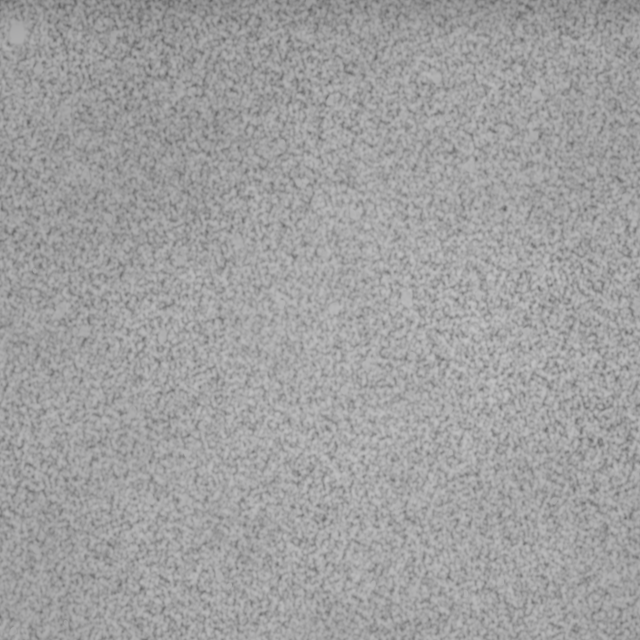
Give the GLSL for this texture, as a Shadertoy shader.

```glsl
// Fine grey mottled stone surface under soft uneven light, with a few pale patches.

const float TAU = 6.2831853;

float hash(vec2 p) {
    vec3 q = fract(p.xyx * vec3(0.1031, 0.1030, 0.0973));
    q += dot(q, q.yzx + 33.33);
    return fract((q.x + q.y) * q.z);
}

vec2 rotate(vec2 p, float angle) {
    float c = cos(angle), s = sin(angle);
    return vec2(c * p.x - s * p.y, s * p.x + c * p.y);
}

// Contribution of one lattice corner with a random unit slope
float slope(vec2 corner, vec2 offset) {
    float a = TAU * hash(corner);
    return dot(vec2(cos(a), sin(a)), offset);
}

float gradientNoise(vec2 p) {
    vec2 i = floor(p), f = fract(p);
    vec2 w = f * f * (3.0 - 2.0 * f);
    vec2 e = vec2(1.0, 0.0);
    float low = mix(slope(i, f), slope(i + e, f - e), w.x);
    float high = mix(slope(i + e.yx, f - e.yx), slope(i + 1.0, f - 1.0), w.x);
    return mix(low, high, w.y);
}

// Rotated layers from fine to medium, scaled to roughly unit deviation
float grain(vec2 p) {
    vec2 q = p * vec2(1.0, 0.88);
    float n = gradientNoise(rotate(q, 0.45) * 158.0 + 300.0);
    n += 0.55 * gradientNoise(rotate(q, 1.2) * 88.0 + 500.0);
    n += 0.35 * gradientNoise(rotate(q, 2.1) * 235.0 + 700.0);
    n += 0.28 * gradientNoise(rotate(q, 2.8) * 42.0 + 900.0);
    return 3.8 * n;
}

float glow(vec2 p, vec2 centre, float radius) {
    vec2 d = (p - centre) / radius;
    return exp(-dot(d, d));
}

// Soft-edged ellipse, slightly taller than wide
float patchMask(vec2 offset, float radius) {
    float d = length(offset * vec2(1.0, 0.75));
    return 1.0 - smoothstep(0.6 * radius, 1.15 * radius, d);
}

// Sparse pale patches scattered over a jittered grid
float palePatches(vec2 p, float cells, float share) {
    vec2 q = p * cells;
    vec2 home = floor(q);
    float mask = 0.0;
    for (int y = -1; y <= 1; y++) {
        for (int x = -1; x <= 1; x++) {
            vec2 id = home + vec2(x, y);
            vec2 centre = id + vec2(hash(id + 31.0), hash(id + 57.0));
            float radius = mix(0.05, 0.11, hash(id + 83.0));
            float present = step(hash(id + 109.0), share);
            mask = max(mask, present * patchMask(q - centre, radius));
        }
    }
    return mask;
}

// Broad light: bright middle, dim upper left, dark top edge, faint clouds
float lighting(vec2 p) {
    float light = 0.597 + 0.066 * glow(p, vec2(0.57, 0.43), 0.52);
    light -= 0.036 * glow(p, vec2(0.26, 0.76), 0.2);
    light -= 0.07 * smoothstep(0.93, 1.02, p.y);
    light += 0.022 * gradientNoise(p * 6.0 + 40.0);
    return light + 0.02 * gradientNoise(p * 17.0 + 140.0);
}

void mainImage(out vec4 fragColor, in vec2 fragCoord) {
    vec2 uv = fragCoord / iResolution.xy;

    // Mottling, skewed so dark flecks reach further than light ones
    float g = grain(uv);
    g -= 0.12 * (g * g - 1.0);
    float contrast = 0.042 + 0.012 * gradientNoise(uv * 5.0 + 90.0);
    contrast += 0.009 * glow(uv, vec2(0.9, 0.5), 0.2);

    // Pale patches with ragged outlines, plus one large one near the corner
    vec2 ragged = uv + 0.004 * vec2(gradientNoise(uv * 90.0 + 15.0),
                                    gradientNoise(uv * 90.0 + 65.0));
    float pale = 0.75 * palePatches(ragged, 12.0, 0.4);
    pale = max(pale, patchMask(ragged - vec2(0.028, 0.947), 0.016));

    float base = lighting(uv);
    float tone = mix(base + contrast * g, base + 0.065, pale);
    fragColor = vec4(vec3(tone) + vec3(0.0, 0.0, 0.002), 1.0);
}
```
